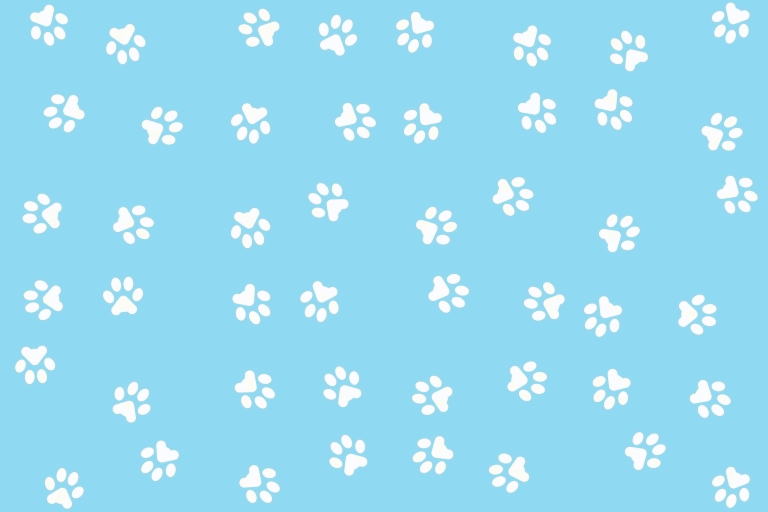
A Shadertoy shader for this pattern:

```glsl
// Scattered white paw prints, each turned at random, on a flat sky blue ground.

const vec2 GRID = vec2(8.0, 6.0);           // prints across and up
const float PAW_UNIT = 1.0 / 512.0;         // paw drawing unit in canvas heights
const vec2 JITTER = vec2(23.0, 20.0);       // largest shift inside a cell, paw units

const vec3 SKY = vec3(0.56, 0.85, 0.95);
const vec3 RIM = vec3(0.62, 0.84, 0.91);
const vec3 EDGE_WHITE = vec3(0.92, 0.99, 1.00);
const vec3 COOL_WHITE = vec3(0.98, 0.99, 1.00);
const vec3 WARM_WHITE = vec3(0.99, 0.99, 0.97);

vec3 hash3(vec2 cell) {
    vec3 h = fract(cell.xyx * vec3(0.1031, 0.1030, 0.0973) + 0.37);
    h += dot(h, h.yxz + 33.33);
    return fract((h.xxy + h.yzz) * h.zyx);
}

float valueNoise(vec2 p) {
    vec2 i = floor(p), f = fract(p);
    f = f * f * (3.0 - 2.0 * f);
    float low = mix(hash3(i).x, hash3(i + vec2(1, 0)).x, f.x);
    float high = mix(hash3(i + vec2(0, 1)).x, hash3(i + vec2(1, 1)).x, f.x);
    return mix(low, high, f.y);
}

vec2 rotate(vec2 p, float angle) {
    float c = cos(angle), s = sin(angle);
    return vec2(c * p.x - s * p.y, s * p.x + c * p.y);
}

float smoothUnion(float a, float b, float k) {
    float h = max(k - abs(a - b), 0.0) / k;
    return min(a, b) - 0.25 * k * h * h;
}

float ellipseDistance(vec2 p, vec2 radii) {
    float k = length(p / radii);
    return k * (k - 1.0) / max(length(p / (radii * radii)), 0.0001);
}

float capsuleDistance(vec2 p, vec2 a, vec2 b, float radius) {
    vec2 ab = b - a;
    float t = clamp(dot(p - a, ab) / dot(ab, ab), 0.0, 1.0);
    return length(p - a - ab * t) - radius;
}

// Paw about 40 units tall, toes towards +y, mirrored about x = 0.
float pawDistance(vec2 p) {
    p.x = abs(p.x);
    float pad = capsuleDistance(p, vec2(8.0, -13.8), vec2(0.0, -4.6), 4.9);
    pad = smoothUnion(pad, length(p - vec2(0.0, -10.3)) - 5.8, 2.0);
    float outerToe = ellipseDistance(rotate(p - vec2(14.6, 0.2), 0.5), vec2(4.9, 6.8));
    float innerToe = ellipseDistance(rotate(p - vec2(6.1, 11.8), 0.12), vec2(4.9, 7.1));
    return min(pad, min(outerToe, innerToe));
}

void mainImage(out vec4 fragColor, in vec2 fragCoord) {
    vec2 p = fragCoord / iResolution.y / PAW_UNIT;
    vec2 cellSize = iResolution.xy / iResolution.y / PAW_UNIT / GRID;
    float pixel = 1.0 / (iResolution.y * PAW_UNIT);

    // One print per cell, shifted and turned
    vec2 cell = floor(p / cellSize);
    vec3 rnd = hash3(cell + 3.0);
    vec2 centre = (cell + 0.5) * cellSize + (2.0 * rnd.xy - 1.0) * JITTER;
    float d = pawDistance(rotate(p - centre, 6.2832 * rnd.z));

    // Thin muted rim outside, faint cool edge inside
    float soft = max(0.6, 0.6 * pixel);
    vec3 ground = mix(RIM, SKY, smoothstep(1.0, 2.6, d));
    vec3 white = mix(COOL_WHITE, WARM_WHITE, smoothstep(0.5, 0.75, valueNoise(p / 9.0)));
    white = mix(white, EDGE_WHITE, smoothstep(-1.5, -0.5, d));
    fragColor = vec4(mix(white, ground, smoothstep(-soft, soft, d)), 1.0);
}
```
